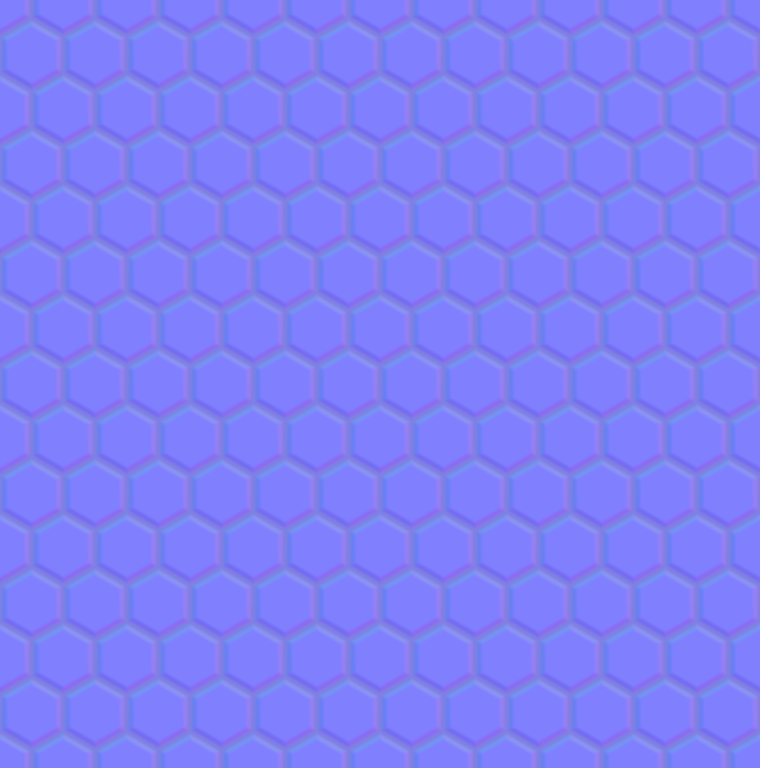
A Shadertoy shader for this texture map:

```glsl
// Tangent-space normal map of raised hexagonal tiles separated by soft grooves.

#define COLUMNS 12.0        // tiles across
#define ROW_PAIRS 7.0       // pairs of staggered rows down
#define GROOVE 0.145        // half width of the groove, in tile widths
#define SLOPE_PEAK 0.072    // distance from the joint where the bevel is steepest
#define SLOPE_TINT 0.088    // red and green shift on the bevel
#define BLUE_DIP 0.105      // loss of blue at the joint
#define CORNER_BLEND 0.014  // softness where two bevels meet

const float ROOT3 = 1.7320508;

// Offset from the centre of the nearest tile in a staggered lattice of unit pitch
vec2 hexOffset(vec2 p) {
    vec2 period = vec2(1.0, ROOT3);
    vec2 evenRow = mod(p + 0.5 * period, period) - 0.5 * period;
    vec2 oddRow = mod(p, period) - 0.5 * period;
    return dot(evenRow, evenRow) < dot(oddRow, oddRow) ? evenRow : oddRow;
}

// Bevel steepness: level at the joint and again on the tile face
float bevelSlope(float d) {
    return smoothstep(0.0, SLOPE_PEAK, d) * (1.0 - smoothstep(SLOPE_PEAK, GROOVE, d));
}

void mainImage(out vec4 fragColor, in vec2 fragCoord) {
    vec2 uv = fragCoord / iResolution.xy;
    vec2 offset = hexOffset(uv * vec2(COLUMNS, ROW_PAIRS * ROOT3));

    // Blend the outward directions of the closest sides
    vec2 outward = vec2(0.0);
    float weightSum = 0.0;
    float edgeDistance = 1.0;
    for (int i = 0; i < 3; i++) {
        float angle = radians(60.0) * float(i);
        vec2 axis = vec2(cos(angle), sin(angle));
        float along = dot(offset, axis);
        float d = 0.5 - abs(along);
        float weight = exp(-d / CORNER_BLEND);
        outward += weight * sign(along) * axis;
        weightSum += weight;
        edgeDistance = min(edgeDistance, d);
    }
    outward /= weightSum;

    // Encode the softened normal
    vec2 tilt = SLOPE_TINT * bevelSlope(edgeDistance) * outward;
    float dip = BLUE_DIP * (1.0 - smoothstep(0.0, GROOVE, edgeDistance));
    fragColor = vec4(0.5 + tilt, 1.0 - dip, 1.0);
}
```
